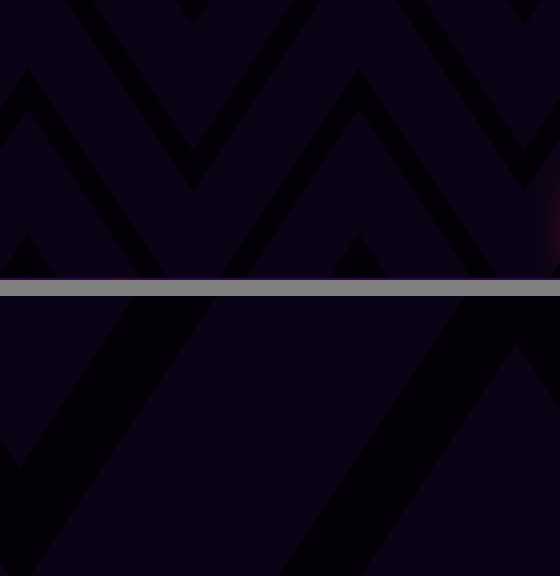
Top, the full canvas; bottom, a detail of the centre.
This pattern is drawn by a WebGL 1 fragment shader. Its source:

```glsl
precision highp float;

uniform vec2 u_resolution;

const vec3 GROUND = vec3(0.039, 0.010, 0.082);
const vec3 STRIPE = vec3(0.016, 0.001, 0.030);
const vec3 EDGE_LINE = vec3(0.150, 0.030, 0.260);
const vec3 EDGE_WARM = vec3(0.070, 0.000, -0.040);
const vec3 GLOW = vec3(0.110, 0.012, 0.020);

// Coverage of a shape from its signed distance, one pixel soft
float coverage(float dist, float pixel) {
  return 1.0 - smoothstep(-0.5 * pixel, 0.5 * pixel, dist);
}

// Triangle wave: zero at each crest, halfPeriod at each trough
float foldedX(float x, float halfPeriod) {
  return abs(mod(x + halfPeriod, 2.0 * halfPeriod) - halfPeriod);
}

// Signed distance to stacked zigzag bands; crest is the tip of one outer edge
float chevronDistance(vec2 p, vec2 crest, float tile, float slope, float thickness) {
  float drop = crest.y - p.y - slope * foldedX(p.x - crest.x, tile);
  float fromCentre = mod(drop - 0.5 * thickness + 0.5 * tile, tile) - 0.5 * tile;
  return (abs(fromCentre) - 0.5 * thickness) / sqrt(1.0 + slope * slope);
}

// Soft elliptical falloff
float softSpot(vec2 p, vec2 centre, vec2 radius) {
  vec2 q = (p - centre) / radius;
  return exp(-dot(q, q));
}

void main() {
  // Canvas height is one unit
  float pixel = 1.0 / u_resolution.y;
  vec2 p = gl_FragCoord.xy * pixel;
  float rightEdge = u_resolution.x * pixel;

  // Ground with a warm light at the right border
  vec3 colour = GROUND;
  colour += GLOW * softSpot(p, vec2(rightEdge + 0.03, 0.18), vec2(0.065, 0.19));

  // Dark chevrons, a quarter of each tile
  float tile = 0.591;
  float band = chevronDistance(p, vec2(0.099, 0.758), tile, 1.5, 0.25 * tile);
  colour = mix(colour, STRIPE, coverage(band, pixel));

  // Thin violet line along the bottom, slightly warmer near the left
  float warmth = softSpot(p, vec2(0.43, 0.0), vec2(0.08, 1.0));
  vec3 lineColour = EDGE_LINE + EDGE_WARM * warmth;
  colour = mix(colour, lineColour, coverage(p.y - 0.008, pixel));

  gl_FragColor = vec4(colour, 1.0);
}
```
